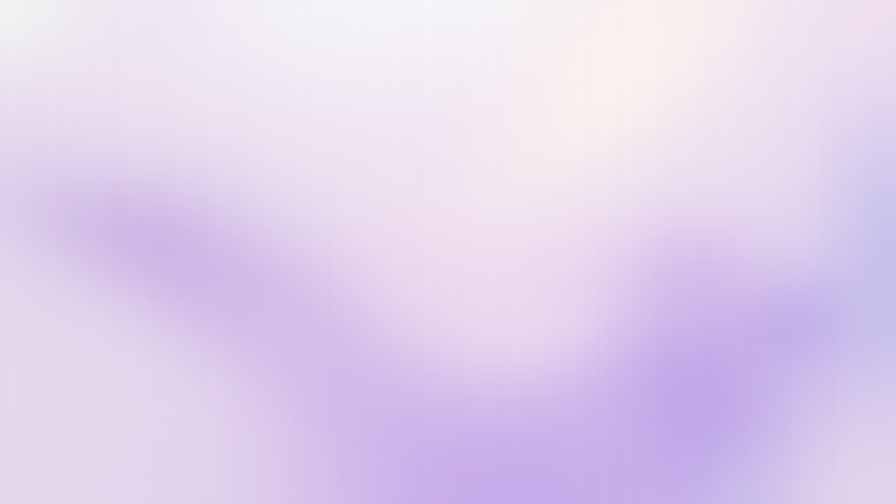
Reproduce this background procedurally as a WebGL 1 fragment shader.

```glsl
precision highp float;

uniform vec2 u_resolution;

const float ASPECT = 16.0 / 9.0;
const float THREADS = 108.0;

const vec3 LILAC = vec3(0.91, 0.85, 0.93);
const vec3 PEARL = vec3(0.965, 0.965, 0.975);
const vec3 MINT = vec3(0.95, 0.97, 0.95);
const vec3 CREAM = vec3(0.99, 0.952, 0.932);
const vec3 BLUSH = vec3(0.945, 0.88, 0.945);
const vec3 ROSE = vec3(0.935, 0.84, 0.93);
const vec3 MAUVE = vec3(0.77, 0.68, 0.89);
const vec3 ORCHID = vec3(0.81, 0.71, 0.91);
const vec3 VIOLET = vec3(0.775, 0.665, 0.92);
const vec3 IRIS = vec3(0.74, 0.64, 0.91);
const vec3 PERIWINKLE = vec3(0.76, 0.74, 0.92);
const vec3 MIST = vec3(0.89, 0.835, 0.92);

float hash(vec2 p) {
  vec3 q = fract(vec3(p.xyx) * 0.1031);
  q += dot(q, q.yzx + 33.33);
  return fract((q.x + q.y) * q.z);
}

float noise(vec2 p) {
  vec2 cell = floor(p);
  vec2 f = fract(p);
  f = f * f * (3.0 - 2.0 * f);
  float low = mix(hash(cell), hash(cell + vec2(1.0, 0.0)), f.x);
  float high = mix(hash(cell + vec2(0.0, 1.0)), hash(cell + vec2(1.0)), f.x);
  return mix(low, high, f.y);
}

// Soft rotated ellipse, 1 at its centre
float glow(vec2 p, vec2 center, vec2 radius, float angle) {
  vec2 d = p - center;
  float c = cos(angle);
  float s = sin(angle);
  d = vec2(c * d.x + s * d.y, c * d.y - s * d.x) / radius;
  return exp(-dot(d, d));
}

vec3 tint(vec3 base, vec3 color, float amount) {
  return mix(base, color, clamp(amount, 0.0, 1.0));
}

// Bright sky in the upper half
vec3 addLight(vec3 color, vec2 p) {
  color = tint(color, PEARL, glow(p, vec2(0.85, 1.05), vec2(0.62, 0.36), 0.0));
  color = tint(color, MINT, 0.8 * glow(p, vec2(0.0, 1.0), vec2(0.18, 0.14), 0.0));
  color = tint(color, BLUSH, 0.8 * glow(p, vec2(1.10, 0.56), vec2(0.42, 0.28), 0.0));
  color = tint(color, BLUSH, 0.8 * glow(p, vec2(1.70, 0.95), vec2(0.25, 0.30), 0.0));
  return tint(color, CREAM, 0.9 * glow(p, vec2(1.25, 0.88), vec2(0.34, 0.17), 0.8));
}

// Violet drifts across the lower half
vec3 addDrifts(vec3 color, vec2 p) {
  color = tint(color, MAUVE, 0.8 * glow(p, vec2(0.35, 0.48), vec2(0.34, 0.14), -0.4));
  color = tint(color, ORCHID, 0.7 * glow(p, vec2(0.70, 0.22), vec2(0.40, 0.17), -0.7));
  color = tint(color, VIOLET, 0.95 * glow(p, vec2(1.00, 0.0), vec2(0.48, 0.25), 0.0));
  color = tint(color, IRIS, 0.92 * glow(p, vec2(1.40, 0.20), vec2(0.26, 0.27), 0.0));
  color = tint(color, ORCHID, 0.5 * glow(p, vec2(1.37, 0.44), vec2(0.12, 0.11), 0.3));
  return tint(color, IRIS, 0.7 * glow(p, vec2(1.60, 0.35), vec2(0.14, 0.10), 0.0));
}

// Cool right side and pale pockets between the drifts
vec3 addPockets(vec3 color, vec2 p) {
  color = tint(color, PERIWINKLE, 0.85 * glow(p, vec2(1.76, 0.45), vec2(0.15, 0.30), 0.0));
  color = tint(color, PERIWINKLE, 0.5 * glow(p, vec2(1.49, 0.02), vec2(0.11, 0.10), 0.0));
  color = tint(color, MIST, 0.75 * glow(p, vec2(1.73, 0.02), vec2(0.18, 0.14), 0.0));
  color = tint(color, MIST, 0.8 * glow(p, vec2(0.13, 0.08), vec2(0.40, 0.25), 0.0));
  color = tint(color, MIST, 0.6 * glow(p, vec2(0.03, 0.37), vec2(0.12, 0.10), 0.0));
  color = tint(color, ROSE, 0.5 * glow(p, vec2(0.91, 0.41), vec2(0.17, 0.12), -0.4));
  return tint(color, BLUSH, 0.4 * glow(p, vec2(1.08, 0.34), vec2(0.16, 0.10), 0.4));
}

// Fine woven threads with uneven strength
float weave(vec2 p, float count) {
  vec2 wave = cos(6.2832 * p * count);
  float warp = wave.x * mix(0.4, 1.0, noise(vec2(p.x * 24.0, 3.0)));
  float weft = wave.y * mix(0.4, 1.0, noise(vec2(7.0, p.y * 24.0)));
  float streak = noise(vec2(p.x * count, 11.0)) - 0.5;
  return 0.5 * (warp + weft) + 0.6 * streak;
}

void main() {
  vec2 p = gl_FragCoord.xy / u_resolution * vec2(ASPECT, 1.0);

  // Slow bend keeps the drifts irregular
  vec2 bend = vec2(noise(p * 4.0), noise(p * 4.0 + 19.0)) - 0.5;
  vec2 q = p + 0.045 * bend;

  vec3 color = addLight(LILAC, q);
  color = addDrifts(color, q);
  color = addPockets(color, q);
  color += 0.008 * weave(p, THREADS);
  gl_FragColor = vec4(clamp(color, 0.0, 1.0), 1.0);
}
```
